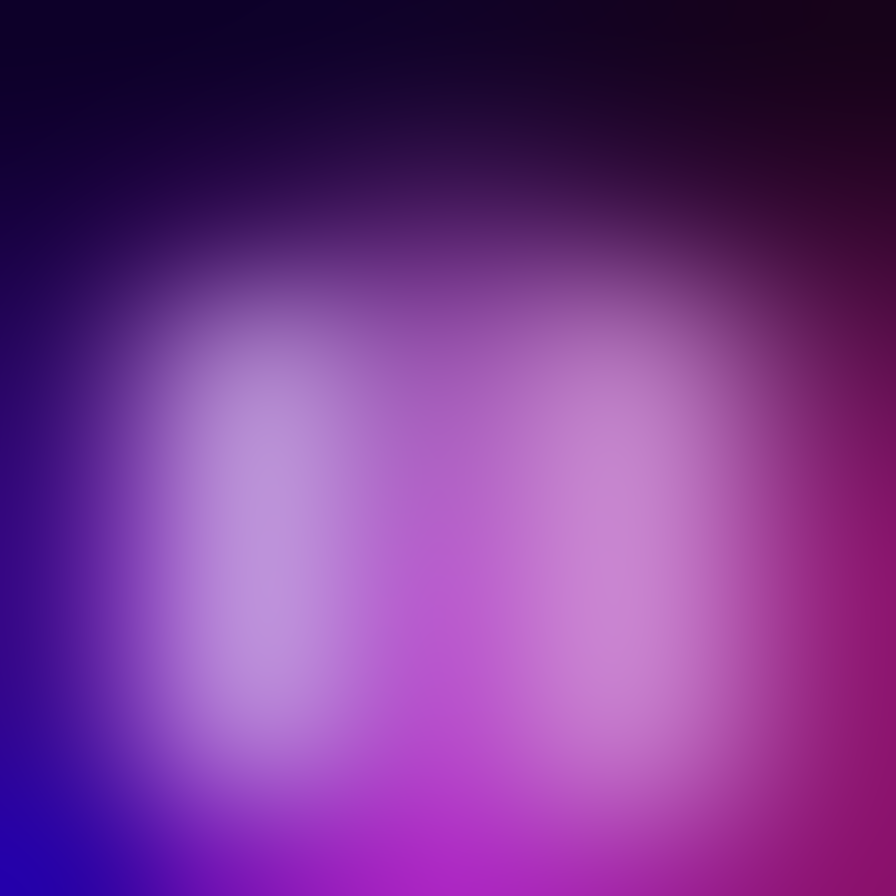
This background is drawn by a WebGL 1 fragment shader. Its source:

```glsl
precision highp float;
// Soft blurred backdrop: two pale lilac glows over violet and magenta, fading up to night.
uniform vec2 u_resolution;

const vec3 INDIGO  = vec3(0.20, 0.01, 0.51);
const vec3 VIOLET  = vec3(0.45, 0.04, 0.69);
const vec3 MAGENTA = vec3(0.67, 0.13, 0.76);
const vec3 WINE    = vec3(0.54, 0.06, 0.42);
const vec3 BLUE    = vec3(0.14, 0.00, 0.67);
const vec3 NIGHT_LEFT  = vec3(0.05, 0.00, 0.16);
const vec3 NIGHT_RIGHT = vec3(0.09, 0.01, 0.10);
const vec3 ORCHID = vec3(0.70, 0.43, 0.80);
const vec3 LILAC  = vec3(0.79, 0.68, 0.89);
const vec3 PINK   = vec3(0.84, 0.64, 0.87);

// Round falloff, 1 at the centre
float softGlow(vec2 p, vec2 centre, vec2 radius) {
  vec2 d = (p - centre) / radius;
  return exp(-dot(d, d));
}

// Upright falloff: narrow across, with a flat middle along its height
float pillarGlow(vec2 p, vec2 centre, vec2 radius) {
  vec2 d = (p - centre) / radius;
  d *= d;
  return exp(-d.x - d.y * d.y);
}

// Saturated hues from left to right
vec3 hueSweep(float x) {
  vec3 c = mix(INDIGO, VIOLET, smoothstep(0.0, 0.25, x));
  c = mix(c, MAGENTA, smoothstep(0.15, 0.52, x));
  return mix(c, WINE, smoothstep(0.48, 1.0, x));
}

vec3 backdrop(vec2 p) {
  // Coloured floor with a blue corner
  vec3 c = hueSweep(p.x);
  c = mix(c, BLUE, softGlow(p, vec2(0.0), vec2(0.18)));

  // Darkness from above
  vec3 night = mix(NIGHT_LEFT, NIGHT_RIGHT, smoothstep(0.3, 1.0, p.x));
  c = mix(c, night, smoothstep(0.30, 0.98, p.y));

  // Central veil, then the two pale glows
  c = mix(c, ORCHID, 0.40 * softGlow(p, vec2(0.50, 0.52), vec2(0.22, 0.25)));
  c = mix(c, LILAC, 0.81 * pillarGlow(p, vec2(0.295, 0.39), vec2(0.158, 0.29)));
  return mix(c, PINK, 0.76 * pillarGlow(p, vec2(0.69, 0.38), vec2(0.18, 0.31)));
}

void main() {
  vec2 p = gl_FragCoord.xy / u_resolution;
  gl_FragColor = vec4(backdrop(p), 1.0);
}
```
